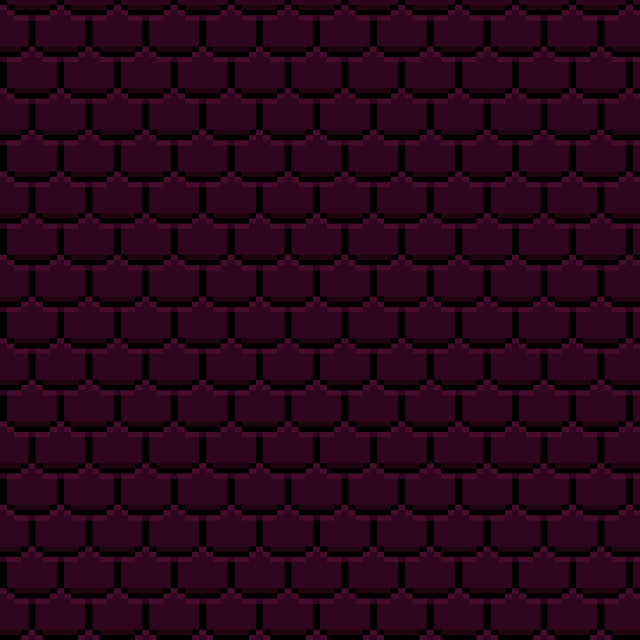
Give the GLSL for this texture, as a WebGL 2 fragment shader.

```glsl
#version 300 es
precision highp float;

uniform vec2 u_resolution;
out vec4 outColor;

const vec3 FACE = vec3(0.19, 0.02, 0.12);
const vec3 GAP = vec3(0.0);
const vec3 RIM = vec3(0.27, 0.05, 0.17);
const vec3 SHADE = vec3(0.12, 0.02, 0.06);

const vec2 BLOCKS = vec2(90.0, 122.88); // blocks across and down the canvas
const float TILE = 8.0;                 // blocks per shingle, both ways
const float TOP_OFFSET = 0.93;          // blocks above the first course
const int SAMPLES = 4;

// 1 where lo <= x < hi
float band(float x, float lo, float hi) {
    return step(lo, x) - step(hi, x);
}

// Colour of one shingle: side is the distance from its peak column,
// down is the depth below its top, both in blocks
vec3 shingle(float side, float down) {
    float peak = band(down, 0.0, 1.0);
    float shoulder = band(down, 1.0, 2.0);
    float eave = band(down, 2.0, 3.0);
    float body = step(3.0, down);

    // Stepped highlight along the upper edge
    float rim = peak * step(side, 0.5)
              + shoulder * band(side, 0.5, 1.5)
              + eave * band(side, 1.5, 3.5);

    // Gap under the course above, and the joint between neighbours
    float gap = peak * band(side, 0.5, 1.5)
              + shoulder * step(1.5, side)
              + body * step(3.5, side);

    // Shaded lower edge of the course above
    float shade = peak * step(1.5, side);

    vec3 color = mix(FACE, SHADE, shade);
    color = mix(color, GAP, gap);
    return mix(color, RIM, rim);
}

// Staggered courses of shingles over the unit canvas
vec3 roof(vec2 uv) {
    vec2 p = vec2(uv.x, 1.0 - uv.y) * BLOCKS - vec2(0.5, TOP_OFFSET);
    float course = floor(p.y / TILE);
    float stagger = 0.5 * TILE * mod(course, 2.0);
    float side = abs(mod(p.x - stagger + 0.5 * TILE, TILE) - 0.5 * TILE);
    return shingle(side, mod(p.y, TILE));
}

void main() {
    // Average a small grid of samples to smooth the block edges
    vec3 sum = vec3(0.0);
    for (int j = 0; j < SAMPLES; j++) {
        for (int i = 0; i < SAMPLES; i++) {
            vec2 jitter = (vec2(i, j) + 0.5) / float(SAMPLES) - 0.5;
            sum += roof((gl_FragCoord.xy + jitter) / u_resolution);
        }
    }
    outColor = vec4(sum / float(SAMPLES * SAMPLES), 1.0);
}
```
